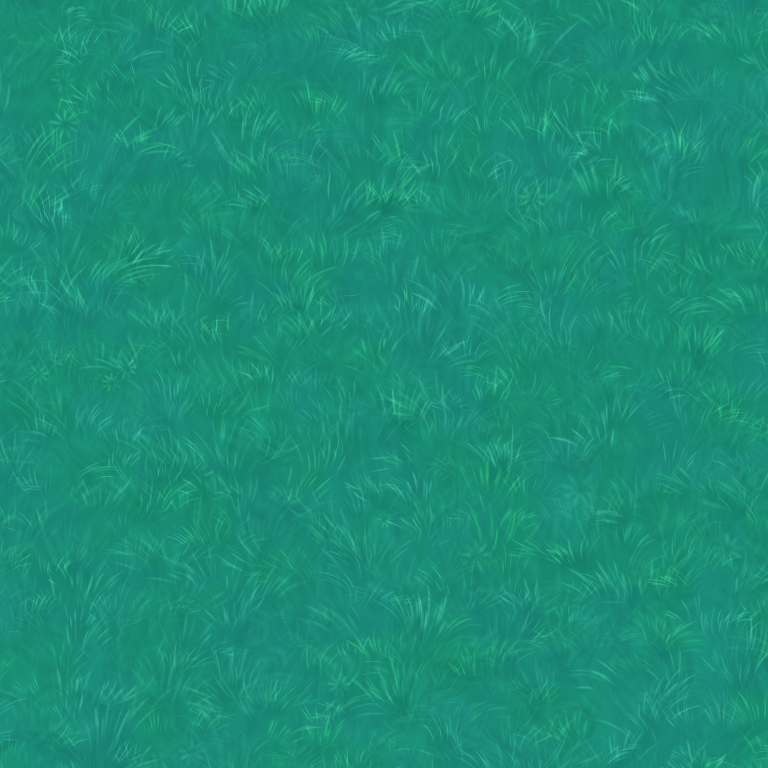
Write a Shadertoy shader that draws this texture.

```glsl
// Painted teal meadow: soft overlapping tufts of fine curved grass blades.

float hash(vec2 p) {
    vec3 q = fract(vec3(p.xyx) * 0.1031);
    q += dot(q, q.yzx + 33.33);
    return fract((q.x + q.y) * q.z);
}

vec2 hash2(vec2 p) {
    return vec2(hash(p + 17.3), hash(p + 61.7));
}

float noise(vec2 p) {
    vec2 i = floor(p), f = fract(p);
    f = f * f * (3.0 - 2.0 * f);
    return mix(mix(hash(i), hash(i + vec2(1, 0)), f.x),
               mix(hash(i + vec2(0, 1)), hash(i + vec2(1, 1)), f.x), f.y);
}

float fbm(vec2 p) {
    float sum = 0.0, amp = 0.5;
    for (int i = 0; i < 4; i++) {
        sum += amp * noise(p);
        p = mat2(1.6, 1.2, -1.2, 1.6) * p + 7.1;
        amp *= 0.5;
    }
    return sum;
}

// One tapered blade growing from the origin at an angle from vertical
float blade(vec2 p, float angle, float len, float bend, float width) {
    vec2 dir = vec2(sin(angle), cos(angle));
    float along = dot(p, dir);
    float t = along / len;
    if (t < 0.0 || t > 1.0) return 0.0;
    float side = abs(dot(p, vec2(dir.y, -dir.x)) - bend * along * along);
    float halfWidth = width * (0.5 + 0.5 * sin(3.14 * t));
    return smoothstep(halfWidth, 0.0, side) * smoothstep(0.0, 0.5, t) * smoothstep(1.0, 0.7, t);
}

// A brushy sheaf of nearly parallel blades; occasionally a leafy rosette
float tuft(vec2 p, vec2 id, float width) {
    float lean = (hash(id + 3.1) + hash(id + 4.9) - 1.0) * 1.5;
    float curl = (hash(id + 5.7) - 0.5) * 1.5;
    float spread = mix(0.15, 0.55, hash(id + 7.7));
    float size = mix(0.55, 0.95, hash(id + 9.2));
    bool rosette = hash(id + 2.4) > 0.98;
    float light = 0.0;
    for (int i = 0; i < 9; i++) {
        vec2 key = id * 1.37 + float(i) * 11.9;
        float fan = (float(i) - 4.0) / 4.0 + (hash(key) - 0.5) * 0.35;
        float angle = rosette ? float(i) * 0.698 : lean + fan * spread;
        vec2 root = rosette ? vec2(0) : vec2(fan * 0.27, (hash(key + 4.0) - 0.5) * 0.35);
        float len = size * (rosette ? 0.45 : mix(0.5, 1.0, hash(key + 8.0)));
        float bend = rosette ? 0.0 : curl + fan * 0.2;
        float w = width * (rosette ? 1.8 : mix(0.7, 1.4, hash(key + 2.0)));
        float strength = mix(0.25, 1.0, hash(key + 6.0));
        light = max(light, strength * blade(p - root, angle, len, bend, w));
    }
    return light;
}

// Scattered tufts: x = highlight, y = root shadow, z = tint-weighted highlight
vec3 tuftLayer(vec2 p, float seed, float width) {
    vec2 cell = floor(p);
    vec3 sum = vec3(0);
    for (int y = -1; y <= 1; y++)
    for (int x = -1; x <= 1; x++) {
        vec2 id = cell + vec2(x, y);
        vec2 key = id + seed * 37.0 + 50.0;
        vec2 q = p - id - hash2(key);
        float d2 = dot(q, q);
        if (d2 > 1.4) continue;
        float strength = hash(key + 12.5);
        strength = 0.15 + 0.85 * strength * strength;
        float light = strength * tuft(q, key, width);
        sum.x += light;
        sum.y += strength * exp(-d2 * 16.0);
        sum.z += light * (hash(key + 21.0) - 0.5);
    }
    return sum;
}

void mainImage(out vec4 fragColor, in vec2 fragCoord) {
    vec2 uv = fragCoord / iResolution.y;
    float pixel = 1.0 / iResolution.y;

    // Mottled underpainting between green and blue teal
    float hue = fbm(uv * 15.0 + 3.0);
    vec3 color = mix(vec3(0.096, 0.549, 0.444), vec3(0.104, 0.537, 0.477),
                     smoothstep(0.25, 0.70, hue));
    color *= 1.0 + 0.07 * (fbm(uv * 26.0 + 40.0) - 0.47);

    // Smeared upright brush strokes with wandering lean
    vec2 warp = vec2(noise(uv * 16.0 + 20.0), noise(uv * 16.0 + 70.0)) - 0.5;
    color *= 1.0 + 0.14 * (fbm(uv * vec2(110.0, 42.0) + warp * 9.0 + 80.0) - 0.47);

    // Broad blurred tufts beneath
    for (int i = 0; i < 2; i++) {
        float scale = 12.0 + 3.0 * float(i);
        vec3 soft = tuftLayer(uv * scale + float(i) * 4.3, float(i) + 8.0, 0.080);
        color += vec3(0.024, 0.044, 0.028) * soft.x - vec3(0.008, 0.017, 0.014) * soft.y;
    }

    // Fine crisp blades on top
    for (int i = 0; i < 4; i++) {
        float scale = 13.0 + 2.7 * float(i);
        float width = max(0.037, 1.25 * pixel * scale);
        vec3 fine = tuftLayer(uv * scale + float(i) * 5.7, float(i) + 1.0, width);
        color += vec3(0.094, 0.156, 0.094) * fine.x + vec3(0.05, -0.01, 0.11) * fine.z;
        color -= vec3(0.008, 0.018, 0.015) * fine.y;
    }

    fragColor = vec4(clamp(color, 0.0, 1.0), 1.0);
}
```
